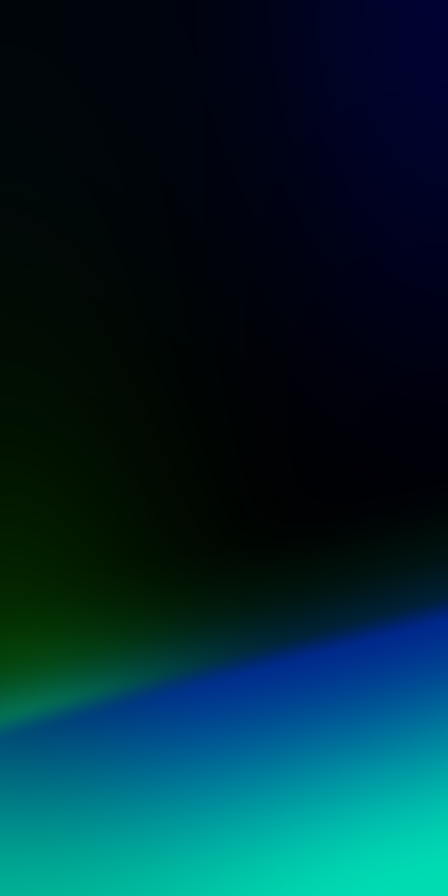
Reproduce this background procedurally as a WebGL 1 fragment shader.

```glsl
precision highp float;
// A night-dark backdrop above a tilted, glowing blue-to-turquoise horizon.
// Soft green light rises on the left and deep blue fills the upper right;
// each glow is a gaussian or exponential falloff in canvas units (0 to 1).

uniform vec2 u_resolution;

// Horizon line: height at the left side, rise to the right, edge softness
const float HORIZON_LEFT = 0.184;
const float HORIZON_RISE = 0.134;
const float EDGE_ABOVE = 0.020;
const float EDGE_BELOW = -0.014;

// Glowing ground
const vec3 ROYAL_BLUE = vec3(0.0, 0.125, 0.54);
const vec3 DUSK_BLUE = vec3(0.0, 0.15, 0.42);
const vec3 SEA_GREEN = vec3(0.0, 0.72, 0.59);
const vec3 TURQUOISE = vec3(0.0, 0.86, 0.70);
const float LEFT_LIFT = 0.075;
const float RAMP_START = -0.03;
const float RAMP_END = 0.30;

// Haze just above the horizon
const vec3 HAZE_LEFT = vec3(0.0, 0.26, 0.35);
const vec3 HAZE_RIGHT = vec3(0.0, 0.12, 0.22);
const vec3 MOSS_HAZE = vec3(0.0, 0.05, 0.02);
const float HAZE_HEIGHT = 0.05;

// Sky glows
const vec3 FOREST = vec3(0.015, 0.19, 0.0);
const vec3 MIDNIGHT = vec3(0.0, 0.010, 0.040);
const vec3 INDIGO = vec3(0.0, 0.0, 0.155);
const float FOREST_BASE = 0.28;
const float FOREST_HEIGHT = 0.24;
const float GLOW_WIDTH = 0.40;

float gaussian(float offset, float width) {
    float q = offset / width;
    return exp(-q * q);
}

// Black sky with green light at the left and blue at the upper right
vec3 skyColor(vec2 uv) {
    float rise = max(uv.y - FOREST_BASE, 0.0);
    float forest = gaussian(uv.x, GLOW_WIDTH) * exp(-rise / FOREST_HEIGHT);
    float indigo = gaussian(1.0 - uv.x, GLOW_WIDTH)
                 * smoothstep(0.25, 1.05, uv.y);
    float midnight = smoothstep(0.45, 0.95, uv.y);
    return FOREST * forest + INDIGO * indigo + MIDNIGHT * midnight;
}

// Teal scatter near the line, with a faint mossy band over it
vec3 hazeColor(float x, float height) {
    float h = max(height, 0.0);
    vec3 tint = mix(HAZE_LEFT, HAZE_RIGHT, smoothstep(0.0, 0.7, x));
    return tint * gaussian(h, HAZE_HEIGHT)
         + MOSS_HAZE * gaussian(h - 0.07, HAZE_HEIGHT);
}

// Blue at the line turning turquoise with depth, sooner on the left
vec3 groundColor(float x, float depth) {
    float left = 1.0 - x;
    float ramp = smoothstep(RAMP_START, RAMP_END,
                            depth + LEFT_LIFT * left * left);
    vec3 shallow = mix(DUSK_BLUE, ROYAL_BLUE, smoothstep(0.0, 0.5, x));
    vec3 deep = mix(SEA_GREEN, TURQUOISE, smoothstep(0.0, 0.9, x));
    return mix(shallow, deep, ramp);
}

void main() {
    vec2 uv = gl_FragCoord.xy / u_resolution;
    float height = uv.y - HORIZON_LEFT - HORIZON_RISE * uv.x;

    vec3 above = skyColor(uv) + hazeColor(uv.x, height);
    vec3 below = groundColor(uv.x, -height);
    float ground = 1.0 - smoothstep(EDGE_BELOW, EDGE_ABOVE, height);

    gl_FragColor = vec4(mix(above, below, ground), 1.0);
}
```
